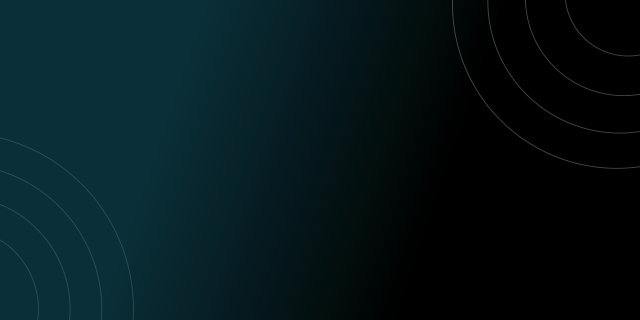
This background is drawn by a WebGL 2 fragment shader. Its source:

```glsl
#version 300 es
precision highp float;
// A slanted teal-to-black gradient with two sets of thin rings in opposite corners.
// The gradient blends four colour stops along a tilted axis; each ring is the
// outline of a circle distance function, drawn in a loop. Unit: canvas height.

uniform vec2 u_resolution;
out vec4 fragColor;

// Coverage of a thin circle outline, smoothed over one pixel.
float ring(vec2 p, vec2 center, float radius) {
    float pixel = 1.0 / u_resolution.y;
    float dist = abs(length(p - center) - radius);
    return clamp((0.0013 - dist) / pixel + 0.5, 0.0, 1.0);
}

// Teal fades through deep blue and a greenish dark tone into black.
vec3 backdrop(vec2 p) {
    float t = (p.x + 0.34 * (1.0 - p.y) - 0.638) / 0.94;
    vec3 teal = vec3(0.04, 0.185, 0.22);
    vec3 deepBlue = vec3(0.02, 0.095, 0.117);
    vec3 darkGreen = vec3(0.01, 0.055, 0.052);
    vec3 color = mix(teal, deepBlue, clamp(t / 0.5, 0.0, 1.0));
    color = mix(color, darkGreen, clamp((t - 0.5) / 0.25, 0.0, 1.0));
    return mix(color, vec3(0.0), clamp((t - 0.75) / 0.25, 0.0, 1.0));
}

void main() {
    vec2 p = gl_FragCoord.xy / u_resolution.y;
    float aspect = u_resolution.x / u_resolution.y;

    float upperRings = 0.0;
    float lowerRings = 0.0;
    for (int i = 0; i < 4; i++) {
        float n = float(i);
        // Upper right: centers drift towards the corner as the rings shrink.
        vec2 center = vec2(aspect - 0.073, 0.987) + n * vec2(0.0081, 0.0078) + n * n * 0.0013;
        upperRings = max(upperRings, ring(p, center, 0.513 - 0.099 * n - 0.0021 * n * n));
        // Lower left: evenly spaced and concentric.
        lowerRings = max(lowerRings, ring(p, vec2(-0.135, 0.034), 0.552 - 0.099 * n));
    }

    vec3 color = backdrop(p);
    color = mix(color, vec3(0.62, 0.7, 0.68), 0.42 * upperRings);
    color = mix(color, vec3(0.5, 0.68, 0.68), 0.27 * lowerRings);
    fragColor = vec4(color, 1.0);
}
```
